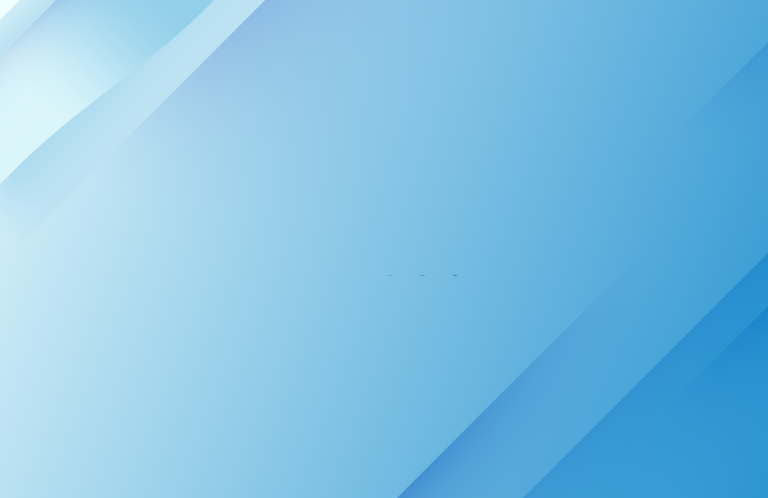
Give the GLSL for this background, as a Shadertoy shader.

```glsl
const vec3 SHADE_TINT = vec3(1.0, 0.95, 0.35);

// Sky-blue ramp: level is the red amount, green and blue follow it
vec3 skyTone(float level) {
    return vec3(level, 0.49 + 0.54 * level, 0.78 + 0.23 * level);
}

// Antialiased half-plane, 1 beyond the edge
float beyond(float across, float edge, float aa) {
    return smoothstep(-aa, aa, across - edge);
}

// Soft shadow that starts sharply at an edge and decays beyond it
float castShadow(float across, float edge, float width, float aa) {
    return beyond(across, edge, aa) * exp(-max(across - edge, 0.0) / width);
}

// Main field with the darker panels stacked toward the lower right
vec3 blueField(vec2 p, float across, float along, float aa) {
    float slope = p.x + 0.4 * (1.0 - p.y);
    float level = 0.87 - 0.36 * slope;
    level -= 0.06 * beyond(across, 2.05, aa) * (1.0 - smoothstep(2.1, 2.5, across));

    float shade = 0.13 * smoothstep(0.8, 1.5, along) * castShadow(across, 0.532, 0.22, aa);
    shade += 0.06 * smoothstep(2.05, 2.45, along) * castShadow(across, 1.627, 0.10, aa);
    shade += 0.18 * (1.0 - smoothstep(0.7, 1.85, along)) * castShadow(across, 1.797, 0.11, aa);
    shade += 0.04 * castShadow(across, 2.05, 0.08, aa);
    shade += 0.06 * smoothstep(1.45, 2.0, along) * castShadow(across, 2.157, 0.10, aa);
    return skyTone(level) - SHADE_TINT * shade;
}

// Pale translucent bands layered toward the upper left corner
vec3 paleBands(vec3 color, float across, float along, float aa) {
    float bandLevel = 0.74 - 0.05 * (1.0 - smoothstep(0.37, 0.50, across));
    float bandFade = smoothstep(0.50, 0.72, along);
    color = mix(skyTone(bandLevel), color, max(beyond(across, 0.532, aa), 1.0 - bandFade));

    float glowEdge = mix(0.37, 0.43, smoothstep(0.7, 1.4, along));
    float glowLevel = mix(0.86, 0.58, smoothstep(0.85, 1.35, along));
    vec3 glow = skyTone(glowLevel) + vec3(0.0, 0.01, 0.005);
    glow -= SHADE_TINT * 0.10 * castShadow(across, 0.112, 0.05, aa);
    color = mix(glow, color, beyond(across, glowEdge, aa));

    vec3 strip = skyTone(0.80 - 0.06 * smoothstep(0.04, 0.112, across));
    color = mix(strip, color, beyond(across, 0.112, aa));
    return mix(skyTone(0.94), color, beyond(across, 0.04, aa));
}

// Small soft horizontal dash
float dash(vec2 p, vec2 center, vec2 size) {
    vec2 d = (p - center) / size;
    return exp(-dot(d, d));
}

void mainImage(out vec4 fragColor, in vec2 fragCoord) {
    vec2 p = fragCoord / iResolution.y;
    float aa = 1.2 / iResolution.y;
    float across = p.x - p.y + 1.0;
    float along = p.x + p.y;

    vec3 color = blueField(p, across, along, aa);
    color = paleBands(color, across, along, aa);

    // Faint row of specks
    for (int i = 0; i < 3; i++) {
        vec2 center = vec2(0.783 + 0.0653 * float(i), 0.447);
        float strength = 0.12 + 0.05 * float(i);
        color -= SHADE_TINT * strength * dash(p, center, vec2(0.004, 0.0015));
    }

    fragColor = vec4(clamp(color, 0.0, 1.0), 1.0);
}
```
